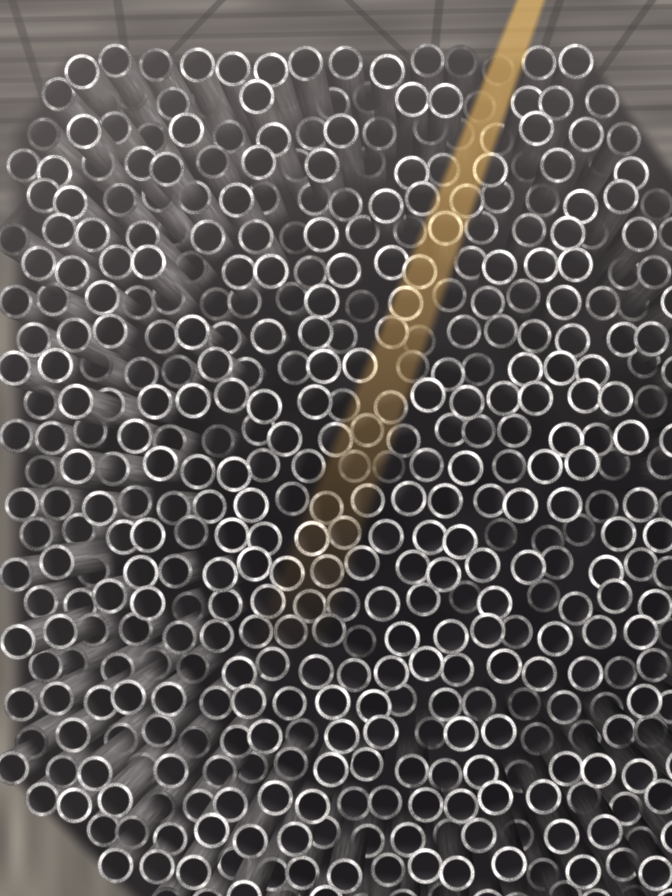
Write a Shadertoy shader that draws this pattern.

```glsl
// A stack of steel tubes seen end-on, crossed by a golden strip of light.
// Tubes sit on a jittered hexagonal grid in three depth layers, painted back to
// front; their bodies recede to one vanishing point in front of a hazy hall.

#define SPACING 0.0575
#define JITTER 0.40
#define RADIUS 0.0268
#define WALL 0.0064
#define SOFTNESS 0.0010
#define BODY_LENGTH 0.30
#define HAZE 0.50
#define BEAM_POWER 0.92
#define VANISH vec2(0.62, 0.75)

const vec3 SHADOW = vec3(0.118, 0.110, 0.118);
const vec3 STEEL = vec3(0.97, 0.95, 0.94);
const vec3 HAZE_GREY = vec3(0.49, 0.46, 0.45);
const vec3 GOLD = vec3(0.76, 0.57, 0.29);

vec3 hash3(vec2 p) {
    vec3 q = fract(p.xyx * vec3(0.1031, 0.1030, 0.0973));
    q += dot(q, q.yxz + 33.33);
    return fract((q.xxy + q.yzz) * q.zyx);
}

float noise(vec2 p) {
    vec2 i = floor(p), f = fract(p);
    f = f * f * (3.0 - 2.0 * f);
    return mix(mix(hash3(i).x, hash3(i + vec2(1, 0)).x, f.x),
               mix(hash3(i + vec2(0, 1)).x, hash3(i + vec2(1, 1)).x, f.x), f.y);
}

// Positive inside the outline of the stack (q.y runs downward)
float stackInside(vec2 q) {
    float left = 0.015 + 0.7 * max(0.0, 0.2 - q.y) + max(0.0, q.y - 1.16);
    float top = 0.08 + 1.4 * max(0.0, q.x - 0.88);
    return min(q.x - left, q.y - top);
}

// Roof with girders above, pale wall and floor at the side
vec3 hall(vec2 q, float aa) {
    float grain = noise(q * vec2(9.0, 30.0));
    vec3 roof = vec3(0.50, 0.475, 0.455) * (0.75 + 0.4 * grain);
    roof *= 0.95 + 0.05 * cos(q.y * 260.0 + q.x * 12.0);
    for (int i = 0; i < 7; i++) {
        vec3 h = hash3(vec2(float(i), 7.0));
        float slope = (h.y - 0.5) * 2.6;
        float d = abs(q.x - float(i) * 0.16 - 0.06 * h.x - slope * q.y);
        roof *= 1.0 - 0.35 * (1.0 - smoothstep(0.004, 0.007 + aa, d));
        float bar = abs(q.y - 0.03 * float(i) + 0.02 * q.x);
        roof *= 1.0 - 0.22 * (1.0 - smoothstep(0.002, 0.004 + aa, bar));
    }
    vec3 wall = vec3(0.50, 0.475, 0.44) * (0.8 + 0.4 * noise(q * vec2(40.0, 8.0)));
    return mix(roof, wall, smoothstep(0.25, 0.45, q.y));
}

// End face: bright rim with glints around a dark bore
vec3 tubeFace(vec2 d, vec2 inward, float radius, float depth, vec3 rnd, float aa) {
    float r = length(d), angle = atan(d.y, d.x);
    float rim = smoothstep(radius - WALL - aa, radius - WALL + aa, r);
    float bevel = 1.0 - 0.2 * smoothstep(0.3, 1.0, abs(r - radius + 0.5 * WALL) / (0.5 * WALL));
    float turn = 0.83 + 0.15 * cos(angle * 2.0 - rnd.x * 6.28) + 0.1 * cos(angle + 1.8);
    float glint = pow(0.5 + 0.5 * cos(angle * 3.0 + rnd.y * 6.28), 12.0);
    float speckle = noise(d * 500.0 + rnd.xy * 90.0) - 0.5;
    float light = mix(0.46, 0.95, depth) * (0.84 + 0.3 * rnd.z);
    vec3 metal = STEEL * light * bevel * (turn + 0.3 * glint + 0.2 * speckle);
    float lining = smoothstep(0.1, 1.0, -dot(d, inward) / radius);
    vec3 bore = SHADOW * (0.92 + 0.25 * rnd.y) + 0.13 * lining;
    return mix(bore, metal, rim);
}

// Paints one depth layer of tubes over the colour behind it
vec3 paintLayer(vec3 col, vec2 q, int layer, float aa) {
    float rowStep = SPACING * 0.866, depth = float(layer) * 0.5;
    vec2 base = floor(q / vec2(SPACING, rowStep));
    vec4 faces = vec4(0.0), bodies = vec4(0.0);
    for (int j = -3; j <= 3; j++)
    for (int i = -3; i <= 3; i++) {
        vec2 id = base + vec2(i, j);
        vec3 rnd = hash3(id + 40.0);
        int own = rnd.z < 0.17 ? 0 : (rnd.z < 0.55 ? 1 : 2);
        if (own != layer) continue;
        vec2 center = (id + vec2(0.5 * mod(id.y, 2.0), 0.0) + JITTER * (rnd.xy - 0.5))
                    * vec2(SPACING, rowStep);
        if (stackInside(center) < 0.0) continue;

        vec3 look = hash3(id + 91.0);
        vec2 d = q - center, toVanish = VANISH - center;
        float dist = length(toVanish);
        vec2 inward = toVanish / max(dist, 0.001);
        float radius = RADIUS * (0.94 + 0.06 * depth);

        // Receding body, lit along its axis and fading into shadow
        float len = min(0.13, BODY_LENGTH * max(0.0, dist - 0.2) * (0.3 + 0.7 * look.x)) + 0.002;
        float along = dot(d, inward), across = dot(d, vec2(-inward.y, inward.x));
        float halfWidth = radius * (1.0 - 0.2 * clamp(along / len, 0.0, 1.0));
        float body = (1.0 - smoothstep(halfWidth - aa, halfWidth + aa, abs(across)))
                   * step(0.0, along) * (1.0 - smoothstep(0.35 * len, len, along));
        float sheen = 0.65 + 0.35 * cos(across / radius * 2.2 + 0.6);
        sheen *= 0.85 + 0.3 * noise(vec2(across * 300.0, along * 60.0) + look.xy * 50.0);
        vec3 side = vec3(0.51, 0.49, 0.49) * sheen * mix(1.0, 0.45, smoothstep(0.2, 0.7, center.x));
        bodies = mix(bodies, vec4(side, 1.0), body);

        float disc = 1.0 - smoothstep(radius - aa, radius + aa, length(d));
        if (disc > 0.0)
            faces = mix(faces, vec4(tubeFace(d, inward, radius, depth, look, aa), 1.0), disc);
    }
    col = col * (1.0 - bodies.a) + bodies.rgb;
    return col * (1.0 - faces.a) + faces.rgb;
}

void mainImage(out vec4 fragColor, in vec2 fragCoord) {
    vec2 q = vec2(fragCoord.x, iResolution.y - fragCoord.y) / iResolution.x;
    float aa = SOFTNESS + 0.5 / iResolution.x;

    vec3 gap = SHADOW * (0.85 + 0.5 * noise(q * 14.0));
    vec3 col = mix(hall(q, aa), gap, smoothstep(-0.01, 0.03, stackInside(q)));
    for (int layer = 0; layer < 3; layer++) col = paintLayer(col, q, layer, aa);

    // Haze grows toward the top and the left
    float haze = HAZE * (1.0 - smoothstep(0.0, 0.8, q.y)) + 0.14 * (1.0 - smoothstep(0.0, 0.5, q.x));
    col = mix(col, max(col, HAZE_GREY), haze);

    // Slanting light strip, wider and weaker as it falls
    float offset = abs(q.x - 0.79 + 0.378 * q.y);
    float spread = 0.021 + 0.034 * q.y;
    float strip = 1.0 - smoothstep(spread * 0.7, spread * 1.25, offset);
    strip *= BEAM_POWER * max(0.0, 1.0 - pow(q.y / 0.98, 1.3));
    vec3 tinted = mix(col, col * vec3(1.0, 0.82, 0.55), strip);
    col = tinted + GOLD * strip * 0.85 * (1.0 - tinted);

    fragColor = vec4(clamp(col, 0.0, 1.0), 1.0);
}
```
